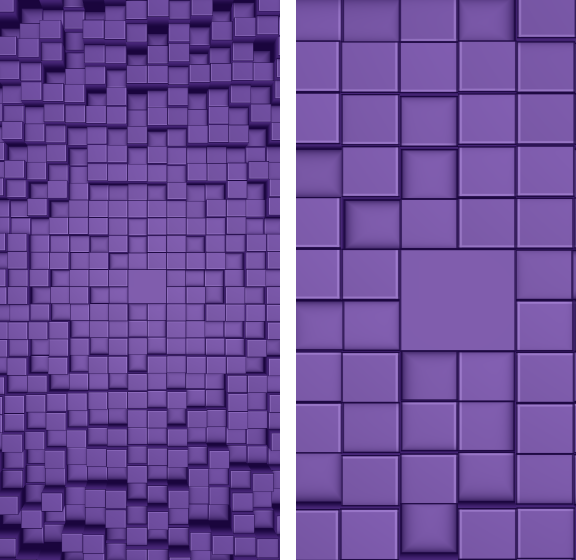
Left, the full canvas; right, a detail of the centre.
Give the GLSL for this background, as a WebGL 1 fragment shader.

```glsl
precision highp float;
// Wall of violet square blocks at uneven depths, seen in perspective from its centre.

#define CENTRE vec2(0.526, 0.488)     // vanishing point, share of the canvas
#define CELL vec2(0.0338, 0.0299)     // block size in canvas heights
#define BOWL 0.112                    // rise of the wall towards its ends
#define JITTER 0.022                  // depth variation near the centre
#define JITTER_OUT 0.045              // extra variation far from the centre
#define MAX_HEIGHT 0.26
#define SEAM 0.027                    // half width of the gap between blocks
#define FACE_LIGHT vec3(0.50, 0.365, 0.68)
#define FACE_DIM vec3(0.43, 0.30, 0.62)
#define WALL_LIGHT vec3(0.28, 0.15, 0.47)
#define WALL_DARK vec3(0.10, 0.02, 0.24)
#define SAMPLES 3

uniform vec2 u_resolution;

float hash(vec2 c) {
  return fract(sin(dot(c, vec2(127.1, 311.7))) * 4375.85);
}

// The four cells around the origin form one large block
bool isHub(vec2 c) {
  return c.x > -1.5 && c.x < 0.5 && c.y > -1.5 && c.y < 0.5;
}

// Depths come in four levels, so that many neighbours line up
float blockHeight(vec2 c) {
  if (isHub(c)) return JITTER;
  vec2 q = (c + 0.5) * vec2(CELL.x / CELL.y, 1.0) / 16.0;
  float r2 = dot(q, q);
  float level = floor(hash(c) * 4.0) / 3.0;
  float sunk = level * sqrt(level);
  return BOWL * r2 + (JITTER + JITTER_OUT * r2) * (1.0 - sunk);
}

// Front face: seams, contact shadows and lit rims along its four edges
vec3 shadeFace(vec2 c, vec2 g, float h) {
  float outer = smoothstep(1.0, 14.0, length(g));
  vec3 col = mix(FACE_LIGHT, FACE_DIM, outer);
  vec2 f = g - c - 0.5;
  if (!isHub(c)) col *= 0.975 + 0.04 * hash(c + 37.0) + 0.03 * (f.x + f.y);
  float shadow = 0.0, rim = 0.0, seam = 0.0;
  for (int i = 0; i < 4; i++) {
    float a = float(i);
    vec2 dir = a < 2.0 ? vec2(a * 2.0 - 1.0, 0.0) : vec2(0.0, a * 2.0 - 5.0);
    vec2 n = c + dir;
    if (isHub(c) && isHub(n)) continue;
    float d = 0.5 - dot(f, dir);
    float rise = blockHeight(n) - h;
    float reach = 0.02 + 3.0 * max(rise, 0.0);
    shadow = max(shadow, smoothstep(0.0, 0.02, rise) * exp(-d / reach));
    float strength = mix(0.7, 0.95, abs(dir.y));
    seam = max(seam, strength * (1.0 - smoothstep(SEAM * 0.8, SEAM * 1.2, d)));
    float band = smoothstep(SEAM, 0.04, d) * (1.0 - smoothstep(0.06, 0.08, d));
    rim = max(rim, band * step(rise, 0.004) * step(dot(dir, g), 0.0));
  }
  col += 0.11 * rim;
  col = mix(col, WALL_DARK, 0.8 * shadow);
  return mix(col, WALL_DARK, seam);
}

// Walk the view ray outwards cell by cell; s is the inverse of depth scale
vec3 trace(vec2 p) {
  vec2 dir = step(0.0, p) * 2.0 - 1.0;
  float s = 1.0 / (1.0 + MAX_HEIGHT);
  vec2 c = floor(p * s);
  for (int i = 0; i < 9; i++) {
    float h = blockHeight(c);
    float top = 1.0 / (1.0 + h);
    if (s >= top) {
      return mix(WALL_LIGHT, WALL_DARK, smoothstep(0.0, 0.035, s - top));
    }
    vec2 edge = (c + step(0.0, p)) / p;
    float leave = min(edge.x, edge.y);
    if (top < leave) return shadeFace(c, p * top, h);
    s = leave;
    c += edge.x < edge.y ? vec2(dir.x, 0.0) : vec2(0.0, dir.y);
  }
  return WALL_DARK;
}

void main() {
  vec3 sum = vec3(0.0);
  for (int j = 0; j < SAMPLES; j++) {
    for (int i = 0; i < SAMPLES; i++) {
      vec2 offset = (vec2(float(i), float(j)) + 0.5) / float(SAMPLES) - 0.5;
      vec2 pos = gl_FragCoord.xy + offset - CENTRE * u_resolution;
      sum += trace(pos / (u_resolution.y * CELL) + 0.0001);
    }
  }
  gl_FragColor = vec4(sum / float(SAMPLES * SAMPLES), 1.0);
}
```
